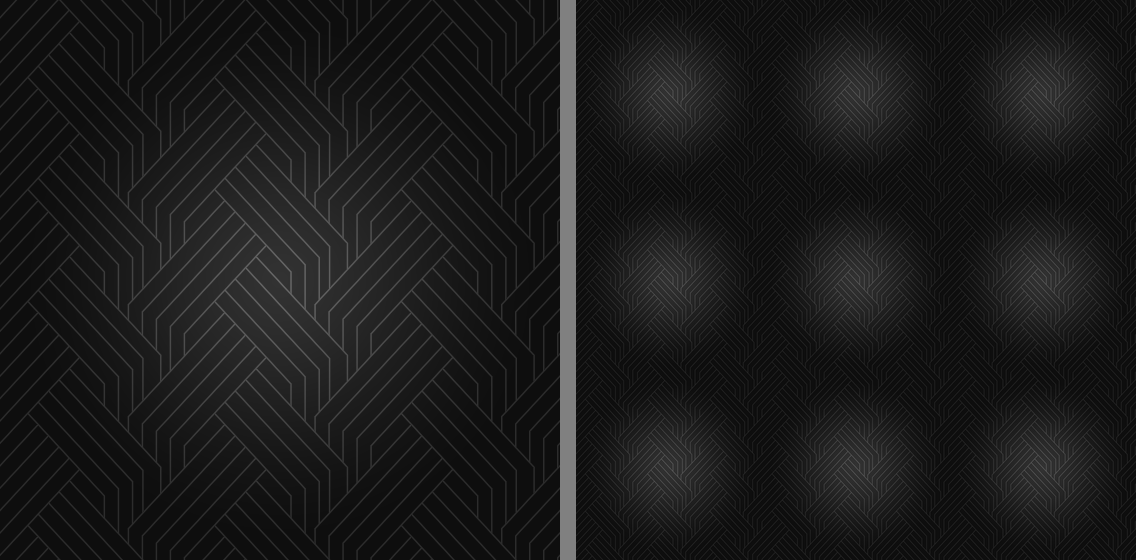
Left: one tile. Right: repeated 3 by 3.
Write a WebGL 1 fragment shader that draws this pattern.

```glsl
precision highp float;
// Dark woven lattice: interlaced five-line strands that bend to vertical, under a soft central glow.

uniform vec2 u_resolution;

const vec2 CELL = vec2(1.0 / 3.0, 1.0 / 5.0); // three repeats across, five down
const vec2 UNIT = CELL / vec2(9.0, 5.0);      // one line spacing; a cell is 9 by 5 of them

// Distance to the nearest copy of a segment, its ends given in line spacings.
float wrappedSegment(vec2 p, vec2 a, vec2 b) {
  vec2 halfSpan = 0.5 * (b - a) * UNIT;
  vec2 q = mod(p - 0.5 * (a + b) * UNIT + 0.5 * CELL, CELL) - 0.5 * CELL;
  float along = clamp(dot(q, halfSpan) / dot(halfSpan, halfSpan), -1.0, 1.0);
  return length(q - along * halfSpan);
}

float weaveDistance(vec2 p) {
  float d = 1.0;
  for (int i = 0; i < 5; i++) {
    float k = float(i);

    // Strand falling to the right: the inner two lines stop on the next falling
    // strand, the outer three on the rising strand of the next column.
    float x = i == 3 ? 5.55 : 3.69 + 0.68 * k;
    vec2 bend = vec2(x, k - x);
    float foot = i < 2 ? -1.0 - x : x - 10.0;
    d = min(d, wrappedSegment(p, vec2(0.5 * k), bend));
    d = min(d, wrappedSegment(p, bend, vec2(x, foot)));

    // Strand falling to the left: the outer three lines stop on the falling
    // strand of the previous column, the inner two on the next strand below.
    float m = k + 1.0;
    x = -4.15 + 0.675 * k;
    bend = vec2(x, x - m);
    foot = i < 3 ? -10.0 - x : x - 6.0;
    d = min(d, wrappedSegment(p, vec2(0.5, -0.5) * m, bend));
    d = min(d, wrappedSegment(p, bend, vec2(x, foot)));
  }
  return d;
}

void main() {
  vec2 uv = gl_FragCoord.xy / u_resolution;
  float pixel = 1.0 / min(u_resolution.x, u_resolution.y);

  // The glow fades out fully before the canvas edges.
  float glow = 1.0 - smoothstep(-0.08, 0.5, length(uv - 0.5));
  float ground = mix(0.053, 0.205, glow);

  // Thin lines, brighter near the middle.
  float d = weaveDistance(uv - vec2(0.383, 0.462));
  float line = clamp(0.5 + (0.0013 - d) / pixel, 0.0, 1.0);
  float shade = ground + line * mix(0.12, 0.22, glow);

  gl_FragColor = vec4(vec3(shade), 1.0);
}
```
